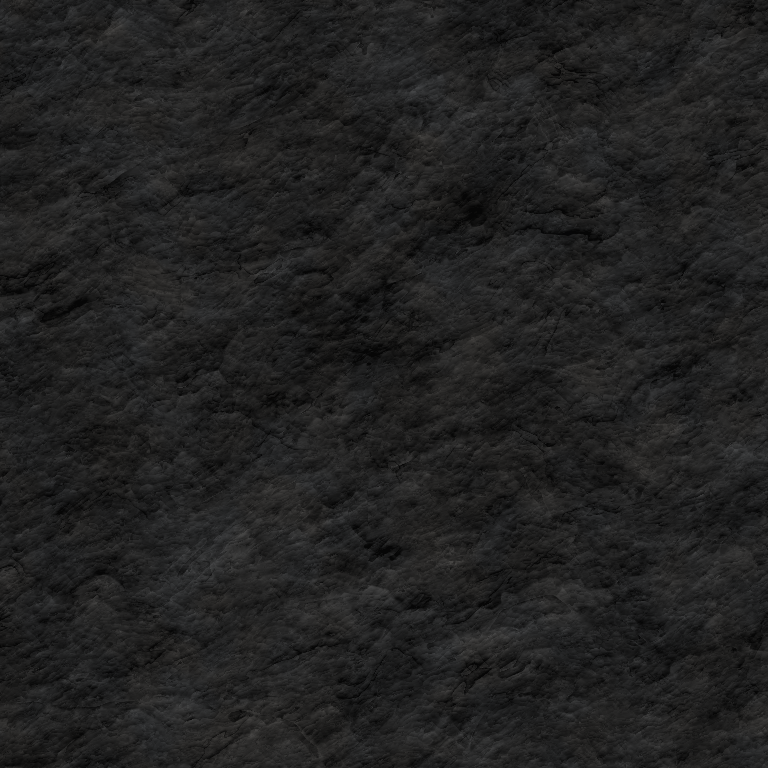
Reproduce this texture procedurally as a WebGL 2 fragment shader.

```glsl
#version 300 es
precision highp float;
// Dark slate: octaves of cellular chips, slightly stretched along a rising
// grain, are lit from above. Terraced flakes at three sizes add crisp broken
// edges with fading shadows and pale rims, over mottling and fine speckle.

uniform vec2 u_resolution;
out vec4 fragColor;

vec2 hash2(vec2 cell) {
  vec3 h = fract(cell.xyx * vec3(0.1031, 0.1030, 0.0973));
  h += dot(h, h.yzx + 33.33);
  return fract((h.xx + h.yz) * h.zy);
}

// xy: blended offset from the nearest cell centres, z: blended cell value.
// A higher crispness gives harder creases between cells.
vec3 cells(vec2 p, float crispness) {
  vec2 base = floor(p);
  vec4 sum = vec4(0.0);
  for (int y = -1; y <= 1; y++) {
    for (int x = -1; x <= 1; x++) {
      vec2 cell = base + vec2(x, y);
      vec2 offset = p - cell - hash2(cell);
      float value = hash2(cell + 71.7).x;
      sum += vec4(offset, value, 1.0) * exp(-crispness * dot(offset, offset));
    }
  }
  return sum.xyz / sum.w;
}

// Slope of the stone towards the light; each octave breaks up the next.
float relief(vec2 p, vec2 light) {
  float slope = 0.0;
  float frequency = 10.0;
  vec2 drift = vec2(0.0);
  for (int i = 0; i < 5; i++) {
    vec3 chip = cells(p * frequency + drift + 17.3 * float(i), 20.0);
    float weight = i == 0 ? 0.025 : 0.042;
    slope += weight * dot(chip.xy, light) * (0.2 + 1.6 * chip.z);
    drift = chip.xy * 0.8;
    frequency *= 2.0;
  }
  return slope;
}

// Terraced flakes: each step has a crisp edge and fades over its tread,
// dark where it faces away from the light and pale where it faces it.
float flakes(vec2 p, vec2 light) {
  vec2 jagged = p + cells(p * 26.0, 14.0).xy * 0.016;
  jagged += cells(p * 70.0, 12.0).xy * 0.006;
  float shade = 0.0;
  float frequency = 8.0;
  for (int i = 0; i < 3; i++) {
    vec2 q = jagged * frequency + frequency;
    float level = cells(q, 6.0).z;
    float facing = (level - cells(q + light * 0.06, 6.0).z) / 0.06;
    float tread = fract(level * 2.5 + 0.3);
    float edge = smoothstep(0.0, 0.02 + 0.003 * frequency, tread)
               * exp(-5.0 * tread);
    float shown = cells(p * frequency * 0.9 + 40.0, 6.0).z;
    shown = smoothstep(0.35, 0.75, shown);
    facing = clamp(facing, -1.0, 1.0);
    shade += shown * edge * facing * (facing < 0.0 ? 0.13 : 0.075);
    frequency *= 1.9;
  }
  return shade;
}

void main() {
  vec2 uv = gl_FragCoord.xy / min(u_resolution.x, u_resolution.y);

  // Bend the surface gently with layered sines
  vec2 p = uv;
  for (float i = 1.0; i < 4.0; i++) {
    p += 0.006 / i * sin(p.yx * 11.0 * i + vec2(1.3, 4.1) * i);
  }

  // Turn and stretch along the grain
  vec2 grain = mat2(0.85, -0.52, 0.52, 0.85) * p * vec2(0.82, 1.06);
  vec2 light = vec2(0.4, 0.92);

  // Broad light and dark areas, and fine speckle
  float broad = cells(p * 4.0 + 3.0, 4.0).z;
  float blotch = cells(grain * 14.0 + 60.0, 6.0).z;
  float speckle = cells(uv * 150.0, 9.0).z;
  float mottle = 0.045 * (broad - 0.5) + 0.045 * (blotch - 0.5)
               + 0.026 * (speckle - 0.5);

  float tone = 0.125 + mottle + relief(grain, light) + flakes(grain, light);
  tone = clamp(tone, 0.025, 0.27);

  // Warm and cool mineral tint
  float warmth = cells(p * 24.0 + 90.0, 6.0).z - 0.45;
  vec3 colour = tone * (1.0 + warmth * vec3(0.05, 0.0, -0.06));
  fragColor = vec4(colour, 1.0);
}
```
